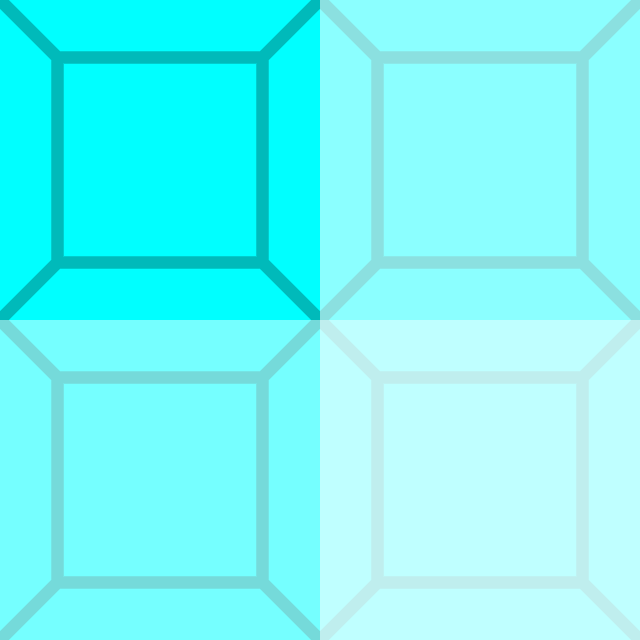
Give the GLSL for this pattern, as a WebGL 2 fragment shader.

```glsl
#version 300 es
precision highp float;

uniform vec2 u_resolution;
out vec4 fragColor;

// Distance to the bevel lines of one tile, p measured from its centre
float bevelDistance(vec2 p) {
    vec2 q = abs(p);
    float reach = max(q.x, q.y);
    float frame = abs(reach - 0.3203);
    float diagonal = max(abs(q.x - q.y) * 0.70711, 0.3203 - reach);
    return min(frame, diagonal) - 0.0195;
}

void main() {
    vec2 uv = gl_FragCoord.xy / u_resolution;
    vec2 tile = fract(uv * 2.0) - 0.5;
    float pixel = 2.0 / min(u_resolution.x, u_resolution.y);

    // Bevelled square with darker seams
    float line = clamp(0.5 - bevelDistance(tile) / pixel, 0.0, 1.0);
    vec3 color = mix(vec3(0.0, 1.0, 1.0), vec3(0.0, 0.73, 0.73), line);

    // Each quadrant is washed out towards white by its own amount
    vec2 side = clamp((uv - 0.5) * u_resolution + 0.5, 0.0, 1.0);
    float lowerFade = mix(0.46, 0.75, side.x);
    float upperFade = mix(0.0, 0.545, side.x);
    color = mix(color, vec3(1.0), mix(lowerFade, upperFade, side.y));

    fragColor = vec4(color, 1.0);
}
```
